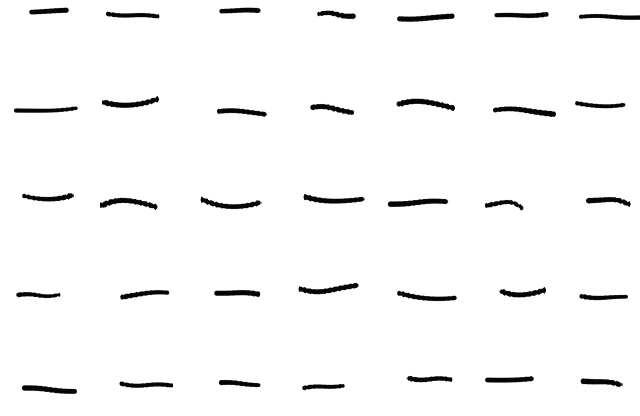
A WebGL 1 fragment shader for this pattern:

```glsl
precision highp float;
// Seven columns by five rows of short, hand-drawn ink dashes on white paper.

uniform vec2 u_resolution;

// Lengths are fractions of the canvas height.
const vec2 GRID_COUNT = vec2(7.0, 5.0);
const vec2 GRID_START = vec2(0.106, 0.076);   // centre of the lower-left dash
const vec2 GRID_PITCH = vec2(0.2265, 0.2215);
const vec2 JITTER = vec2(0.026, 0.013);
const float HALF_LENGTH_MIN = 0.040;
const float HALF_LENGTH_MAX = 0.072;
const float PEN_RADIUS = 0.0054;
const float RADIUS_VARIATION = 0.0008;
const float TILT = 0.007;
const float BOW = 0.014;
const float WAVE = 0.0028;
const float ROUGHNESS = 0.0035;
const float EDGE_SOFTNESS = 0.0016;
const vec3 PAPER = vec3(1.0);
const vec3 INK = vec3(0.02);
const float PI = 3.14159265;

float hash(vec2 cell, float salt) {
  return fract(sin(dot(cell, vec2(127.1, 311.7)) + salt * 74.7) * 43758.5453);
}

float signedHash(vec2 cell, float salt) {
  return 2.0 * hash(cell, salt) - 1.0;
}

// Approximate signed distance to the dash that belongs to one grid cell.
float dashDistance(vec2 p, vec2 cell) {
  vec2 jitter = JITTER * vec2(signedHash(cell, 1.0), signedHash(cell, 2.0));
  vec2 q = p - GRID_START - cell * GRID_PITCH - jitter;
  float halfLength = mix(HALF_LENGTH_MIN, HALF_LENGTH_MAX, hash(cell, 3.0));

  // Middle rows bend the most; the outer rows stay nearly straight.
  float bend = mix(0.2, 1.0, sin(PI * cell.y / (GRID_COUNT.y - 1.0)));
  float tilt = TILT * signedHash(cell, 4.0) * mix(0.5, 1.0, bend);
  float bow = BOW * signedHash(cell, 5.0) * bend;
  float wave = WAVE * signedHash(cell, 6.0);

  // The stroke's centre line, with its slope used to correct the distance.
  float x = clamp(q.x, -halfLength, halfLength);
  float s = x / halfLength;
  float centreY = tilt * s + bow * (s * s - 0.33) + wave * sin(PI * s);
  float slope = (tilt + 2.0 * bow * s + wave * PI * cos(PI * s)) / halfLength;
  vec2 offset = vec2(q.x - x, (q.y - centreY) * inversesqrt(1.0 + slope * slope));

  // Pen pressure drifts along the stroke; steep parts get a ragged edge.
  float taper = RADIUS_VARIATION * (signedHash(cell, 7.0) + s * signedHash(cell, 8.0));
  float rough = ROUGHNESS * min(abs(slope), 0.3)
              * (sin(q.x * 520.0) + 0.5 * sin(q.x * 910.0 + cell.x));
  return length(offset) - PEN_RADIUS - taper - rough;
}

void main() {
  vec2 p = gl_FragCoord.xy / u_resolution.y;
  vec2 nearest = floor((p - GRID_START) / GRID_PITCH + 0.5);

  // Long dashes may reach into the cells beside them.
  float d = 1.0;
  for (int i = -1; i <= 1; i++) {
    vec2 cell = clamp(nearest + vec2(float(i), 0.0), vec2(0.0), GRID_COUNT - 1.0);
    d = min(d, dashDistance(p, cell));
  }

  float edge = max(EDGE_SOFTNESS, 0.7 / u_resolution.y);
  float ink = 1.0 - smoothstep(-edge, edge, d);
  gl_FragColor = vec4(mix(PAPER, INK, ink), 1.0);
}
```
